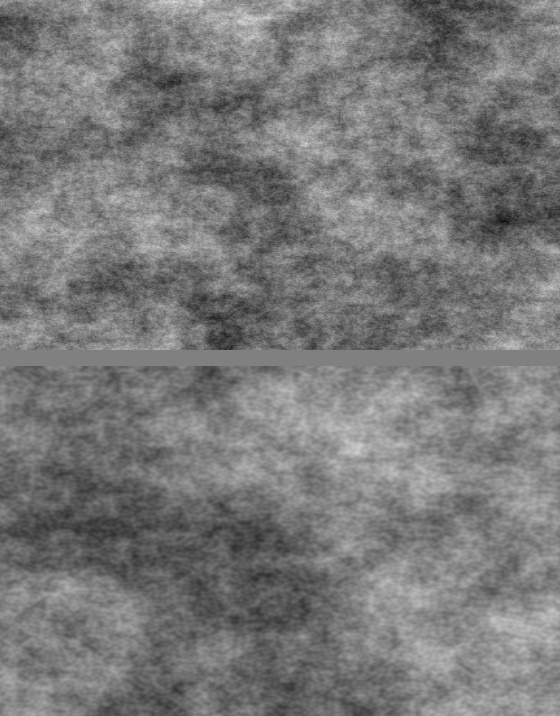
Top, the full canvas; bottom, a detail of the centre.
This texture is drawn by a Shadertoy shader. Its source:

```glsl
// Grey cloudy grain: fractal gradient noise, slightly stretched sideways.

const int OCTAVES = 8;
const float LACUNARITY = 1.95;
const float GAIN = 0.895;
const vec2 BASE_FREQUENCY = vec2(1.7, 2.5);  // cells per canvas height
const float MEAN_GREY = 0.467;
const float CONTRAST = 0.43;

// Integer hash of a lattice cell, giving two values in 0..1
vec2 hashCell(vec2 cell, uint seed) {
    uvec2 v = uvec2(ivec2(cell)) * 1664525u + 1013904223u + seed * 7919u;
    v.x += v.y * 1664525u;
    v.y += v.x * 1664525u;
    v ^= v >> 16u;
    v.x += v.y * 1664525u;
    v.y += v.x * 1664525u;
    v ^= v >> 16u;
    return vec2(v & 65535u) / 65535.0;
}

// Slope of one lattice corner, projected on the offset from it
float cornerSlope(vec2 cell, vec2 offset, uint seed) {
    vec2 direction = normalize(hashCell(cell, seed) - 0.5 + 1e-5);
    return dot(direction, offset);
}

float gradientNoise(vec2 p, uint seed) {
    vec2 cell = floor(p);
    vec2 f = p - cell;
    vec2 fade = f * f * f * (f * (f * 6.0 - 15.0) + 10.0);
    vec2 right = vec2(1.0, 0.0);
    vec2 up = vec2(0.0, 1.0);
    float bottom = mix(cornerSlope(cell, f, seed),
                       cornerSlope(cell + right, f - right, seed), fade.x);
    float top = mix(cornerSlope(cell + up, f - up, seed),
                    cornerSlope(cell + 1.0, f - 1.0, seed), fade.x);
    return mix(bottom, top, fade.y);
}

// Octave sum, scaled so its spread does not depend on the gain
float cloudGrain(vec2 p, float gain) {
    float total = 0.0;
    float power = 0.0;
    float amplitude = 1.0;
    for (int i = 0; i < OCTAVES; i++) {
        total += amplitude * gradientNoise(p, uint(i + 1));
        power += amplitude * amplitude;
        amplitude *= gain;
        p = p * LACUNARITY + vec2(13.37, 7.71);
    }
    return total * inversesqrt(power);
}

void mainImage(out vec4 fragColor, in vec2 fragCoord) {
    vec2 p = fragCoord / iResolution.y;
    float grey = MEAN_GREY + CONTRAST * cloudGrain(p * BASE_FREQUENCY, GAIN);
    fragColor = vec4(vec3(clamp(grey, 0.0, 1.0)), 1.0);
}
```
